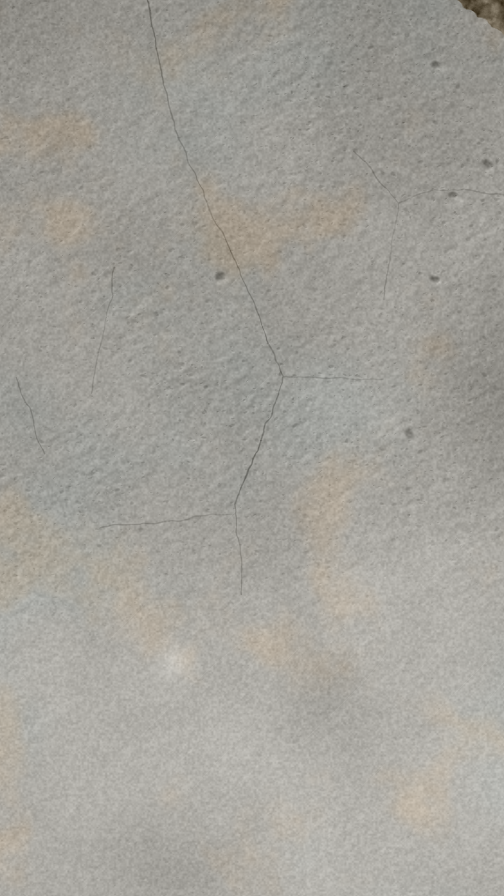
This texture is drawn by a Shadertoy shader. Its source:

```glsl
const vec3 CONCRETE = vec3(0.640, 0.632, 0.608);
const vec3 WARM_STAIN = vec3(0.035, 0.004, -0.030);
const vec3 COOL_STAIN = vec3(-0.012, 0.002, 0.008);
const vec3 RUBBLE = vec3(0.36, 0.32, 0.25);
const vec2 LIGHT_DIR = vec2(-0.62, 0.78);
const float RELIEF = 0.13;
const float GRAIN = 0.085;
const float CLOUDS = 0.13;
const float CRACK_WIDTH = 0.0007;
const float CRACK_DEPTH = 0.17;

// Long crack from top to bottom, then thinner branches as segments
const vec2 MAIN_CRACK[7] = vec2[7](
    vec2(0.29, 1.79), vec2(0.347, 1.52), vec2(0.428, 1.34), vec2(0.475, 1.24),
    vec2(0.563, 1.03), vec2(0.468, 0.78), vec2(0.481, 0.60));
const vec4 BRANCHES[8] = vec4[8](
    vec4(0.563, 1.03, 0.76, 1.025), vec4(0.468, 0.76, 0.20, 0.73),
    vec4(1.01, 1.39, 0.86, 1.405), vec4(0.86, 1.405, 0.79, 1.375),
    vec4(0.79, 1.375, 0.70, 1.48), vec4(0.79, 1.375, 0.76, 1.18),
    vec4(0.03, 1.03, 0.09, 0.88), vec4(0.23, 1.25, 0.18, 1.00));

// Soft light and dark patches: centre, radius, brightness
const vec4 PATCHES[7] = vec4[7](
    vec4(0.78, 0.58, 0.22, 0.060), vec4(0.66, 0.40, 0.11, -0.055),
    vec4(0.347, 0.465, 0.030, 0.070), vec4(0.32, 0.07, 0.12, -0.050),
    vec4(0.08, 1.50, 0.30, -0.030), vec4(0.77, 0.94, 0.025, 0.040),
    vec4(0.96, 0.95, 0.16, -0.040));

float hash(vec2 cell) {
    uvec2 q = uvec2(ivec2(cell)) * uvec2(1597u, 3812u) + uvec2(7919u, 104u);
    uint n = (q.x ^ (q.y * 40503u)) * 747796405u;
    n = ((n >> 15u) ^ n) * 277803737u;
    n = (n >> 13u) ^ n;
    return float(n & 65535u) / 65535.0;
}

float noise(vec2 p) {
    vec2 i = floor(p), f = fract(p);
    f = f * f * (3.0 - 2.0 * f);
    return mix(mix(hash(i), hash(i + vec2(1, 0)), f.x),
               mix(hash(i + vec2(0, 1)), hash(i + vec2(1, 1)), f.x), f.y);
}

float fbm(vec2 p) {
    float sum = 0.0, amp = 0.5;
    for (int i = 0; i < 4; i++) {
        sum += amp * noise(p);
        p = mat2(1.6, 1.2, -1.2, 1.6) * p + 17.3;
        amp *= 0.5;
    }
    return sum;
}

float segmentDist(vec2 p, vec2 a, vec2 b) {
    vec2 ab = b - a;
    return length(p - a - ab * clamp(dot(p - a, ab) / dot(ab, ab), 0.0, 1.0));
}

// Rough surface with lumps stretched along the trowel direction
float surfaceHeight(vec2 p) {
    vec2 q = mat2(0.85, -0.53, 0.53, 0.85) * p;
    return 0.55 * noise(q * vec2(48, 75)) + 0.35 * noise(q * vec2(95, 125) + 31.0)
         + 0.5 * noise(p * 24.0 + 9.0);
}

// Shallow holes: dark on the side of the light, bright on the far rim
float pits(vec2 p, float scale, float chance, float seed) {
    vec2 q = p * scale + 0.35 * vec2(noise(p * scale * 1.7), noise(p * scale * 1.7 + 40.0));
    vec2 cell = floor(q) + seed;
    vec2 centre = 0.3 + 0.4 * vec2(hash(cell), hash(cell + 71.0));
    float radius = mix(0.12, 0.29, hash(cell + 133.0));
    vec2 d = (fract(q) - centre) * vec2(0.85, 1.15);
    float hole = smoothstep(radius, radius * 0.25, length(d));
    float rim = smoothstep(radius, radius * 0.25, length(d + LIGHT_DIR * radius * 0.7));
    return step(hash(cell + 211.0), chance) * (0.45 * rim - hole);
}

float cracks(vec2 p, float pixel) {
    vec2 warp = vec2(fbm(p * 22.0), fbm(p * 22.0 + 50.0)) - 0.47;
    vec2 q = p + 0.016 * warp;
    float mainDist = 9.0, branchDist = 9.0;
    for (int i = 0; i < 6; i++)
        mainDist = min(mainDist, segmentDist(q, MAIN_CRACK[i], MAIN_CRACK[i + 1]));
    for (int i = 0; i < 8; i++)
        branchDist = min(branchDist, segmentDist(q, BRANCHES[i].xy, BRANCHES[i].zw));
    float edge = CRACK_WIDTH + pixel;
    float line = max(smoothstep(edge, 0.0, mainDist), 0.6 * smoothstep(edge, 0.0, branchDist));
    return line * mix(0.45, 1.15, noise(p * 14.0 + 5.0));
}

void mainImage(out vec4 fragColor, in vec2 fragCoord) {
    vec2 p = fragCoord / iResolution.x;
    float height = iResolution.y / iResolution.x;
    float pixel = 1.0 / iResolution.x;
    float up = p.y / height;

    // Broad lighting and cloudy stains
    float tone = mix(0.045, -0.045, smoothstep(0.0, 0.95, up));
    tone += CLOUDS * (fbm(p * 4.0 + 3.0) - 0.47);
    for (int i = 0; i < 7; i++) {
        vec2 d = (p - PATCHES[i].xy) / PATCHES[i].z + 0.7 * (fbm(p * 12.0) - 0.47);
        tone += PATCHES[i].w * exp(-dot(d, d));
    }

    // Relief, strongest above the smooth lower part
    float rough = mix(0.4, 1.0, smoothstep(0.2, 0.5, up)) * mix(0.6, 1.25, noise(p * 5.0 + 20.0));
    tone += RELIEF * rough * (surfaceHeight(p) - surfaceHeight(p + LIGHT_DIR * 0.0045));
    tone += GRAIN * (noise(p * 190.0) + noise(p * 280.0 + 60.0) - 1.0) * 0.7;
    tone += rough * (0.075 * pits(p, 40.0, 0.28, 0.0) + 0.065 * pits(p, 68.0, 0.30, 300.0));
    tone += 0.20 * pits(p, 19.0, 0.035, 500.0) * smoothstep(0.3, 0.6, up);

    // Faint trowel scratches
    float scratch = abs(noise(vec2(p.x + 0.75 * p.y, p.y - p.x) * vec2(3.0, 15.0) + 80.0) - 0.5);
    tone += 0.022 * smoothstep(0.03, 0.0, scratch) * noise(p * 9.0);
    tone -= CRACK_DEPTH * cracks(p, pixel);

    vec3 color = CONCRETE + tone;
    color += WARM_STAIN * smoothstep(0.52, 0.75, fbm(p * 6.0 + 90.0));
    color += COOL_STAIN * smoothstep(0.45, 0.70, fbm(p * 3.0 + 120.0));

    // Broken upper right corner
    float corner = dot(p - vec2(1.0, height), vec2(0.55, 0.83)) + 0.058;
    corner += 0.04 * (fbm(p * 30.0) - 0.47);
    vec3 rubble = RUBBLE + 0.7 * (fbm(p * 55.0) - 0.47);
    color = mix(color, rubble, smoothstep(-pixel, 2.0 * pixel, corner));
    fragColor = vec4(clamp(color, 0.0, 1.0), 1.0);
}
```
